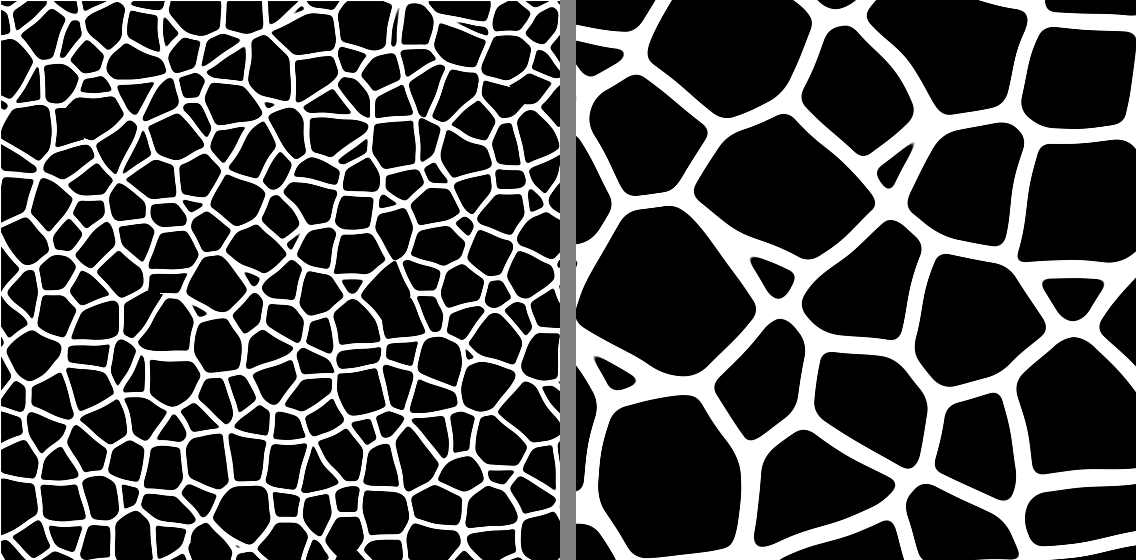
Left: the whole. Right: its middle third, enlarged.
Reproduce this pattern procedurally as a Shadertoy shader.

```glsl
vec3 hash3(vec2 p) {
    vec3 q = fract(p.xyx * vec3(0.1031, 0.1030, 0.0973));
    q += dot(q, q.yxz + 33.33);
    return fract((q.xxy + q.yzz) * q.zyx);
}

float cornerGradient(vec2 corner, vec2 offset) {
    float angle = 6.2832 * hash3(corner + 71.0).x;
    return dot(vec2(cos(angle), sin(angle)), offset);
}

float gradientNoise(vec2 p) {
    vec2 i = floor(p), f = fract(p);
    vec2 u = f * f * f * (f * (f * 6.0 - 15.0) + 10.0);
    vec2 e = vec2(1.0, 0.0);
    return mix(mix(cornerGradient(i, f), cornerGradient(i + e, f - e), u.x),
               mix(cornerGradient(i + e.yx, f - e.yx), cornerGradient(i + 1.0, f - 1.0), u.x), u.y);
}

float smoothMin(float a, float b, float k) {
    float h = max(k - abs(a - b), 0.0) / k;
    return min(a, b) - h * h * k * 0.25;
}

// Grain seed: position in xy, squared-radius weight in z
vec3 grainSeed(vec2 id) {
    vec3 h = hash3(id + 19.0);
    return vec3(id + 0.04 + 0.92 * h.xy, 0.5 * h.z);
}

float powerDistance(vec2 p, vec3 seed) {
    vec2 d = p - seed.xy;
    return dot(d, d) - seed.z;
}

// Distance to the nearest boundary of a weighted Voronoi diagram
float boundaryDistance(vec2 p) {
    vec2 base = floor(p), ownId = base;
    float ownPower = 1e3;
    for (int y = -2; y <= 2; y++)
    for (int x = -2; x <= 2; x++) {
        vec2 id = base + vec2(x, y);
        float power = powerDistance(p, grainSeed(id));
        if (power < ownPower) {
            ownPower = power;
            ownId = id;
        }
    }

    vec3 own = grainSeed(ownId);
    float edge = 1.0;
    for (int y = -2; y <= 2; y++)
    for (int x = -2; x <= 2; x++) {
        vec2 id = base + vec2(x, y);
        // A few neighbouring grains are fused
        bool fused = hash3(id + ownId + 140.0).x > 0.975;
        if (id == ownId || fused) continue;
        vec3 other = grainSeed(id);
        float gap = powerDistance(p, other) - ownPower;
        edge = smoothMin(edge, gap / (2.0 * distance(own.xy, other.xy)), 0.1);
    }
    return edge;
}

void mainImage(out vec4 fragColor, in vec2 fragCoord) {
    vec2 uv = fragCoord / iResolution.y;
    float pixel = 1.0 / iResolution.y;

    // Gentle bends in the boundaries
    float grains = 15.0;
    vec2 p = uv * grains;
    p += 0.11 * vec2(gradientNoise(p * 1.1), gradientNoise(p * 1.1 + 43.7));

    float boundary = boundaryDistance(p) / grains - 0.0047;

    // Thin rim along the left and top sides
    float rim = min(uv.x, 1.0 - uv.y) - 0.002;

    float line = 1.0 - smoothstep(-0.5 * pixel, 0.5 * pixel, min(boundary, rim));
    fragColor = vec4(vec3(line), 1.0);
}
```
